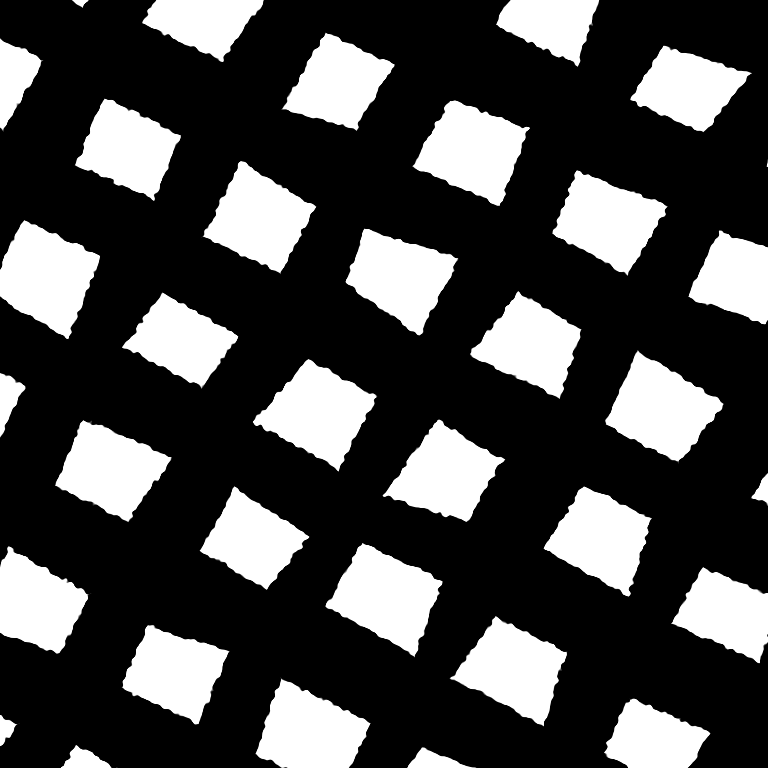
Write a Shadertoy shader that draws this pattern.

```glsl
const vec2 LATTICE_ORIGIN = vec2(0.5145, 0.638);  // centre of cell (0, 0)
const vec2 STEP_ACROSS = vec2(0.1777, -0.0866);   // about five tilted cells per canvas
const vec2 STEP_DOWN = vec2(-0.0964, -0.1700);
const vec2 HALF_SIZE = vec2(0.287, 0.248);        // in cell units
const float CENTRE_JITTER = 0.035;
const float CORNER_JITTER = 0.065;
const float ROUGH_FREQUENCY = 150.0;
const float ROUGH_AMPLITUDE = 0.0026;
const vec3 GROUND_COLOR = vec3(0.0);
const vec3 TILE_COLOR = vec3(1.0);

vec2 hash22(vec2 p) {
    vec3 q = fract(p.xyx * vec3(0.1031, 0.1030, 0.0973));
    q += dot(q, q.yzx + 33.33);
    return fract((q.xx + q.yz) * q.zy);
}

vec2 signedHash(vec2 p) {
    return 2.0 * hash22(p) - 1.0;
}

float valueNoise(vec2 p) {
    vec2 i = floor(p);
    vec2 f = fract(p);
    f = f * f * (3.0 - 2.0 * f);
    float low = mix(hash22(i).x, hash22(i + vec2(1.0, 0.0)).x, f.x);
    float high = mix(hash22(i + vec2(0.0, 1.0)).x, hash22(i + 1.0).x, f.x);
    return mix(low, high, f.y);
}

// Corner k of a cell's irregular quad, relative to the cell centre
vec2 quadCorner(vec2 cell, int k) {
    vec2 side = vec2(k == 1 || k == 2 ? 1.0 : -1.0, k >= 2 ? 1.0 : -1.0);
    vec2 shift = CENTRE_JITTER * signedHash(cell + 71.0);
    vec2 wobble = CORNER_JITTER * signedHash(cell + vec2(19.0, 43.0) * float(k + 3));
    return side * HALF_SIZE + shift + wobble;
}

// Largest distance to the four edge lines, negative inside
float quadDistance(vec2 p, vec2 cell, mat2 lattice) {
    float d = -1.0;
    vec2 start = lattice * quadCorner(cell, 3);
    for (int k = 0; k < 4; k++) {
        vec2 end = lattice * quadCorner(cell, k);
        vec2 edge = end - start;
        vec2 outward = normalize(vec2(-edge.y, edge.x));
        d = max(d, dot(p - start, outward));
        start = end;
    }
    return d;
}

void mainImage(out vec4 fragColor, in vec2 fragCoord) {
    float pixel = 1.0 / min(iResolution.x, iResolution.y);
    vec2 uv = fragCoord * pixel;

    // Find the lattice cell and the offset from its centre
    mat2 lattice = mat2(STEP_ACROSS, STEP_DOWN);
    vec2 p = uv - LATTICE_ORIGIN;
    vec2 cell = floor(inverse(lattice) * p + 0.5);
    float d = quadDistance(p - lattice * cell, cell, lattice);

    // Ragged outline
    d += ROUGH_AMPLITUDE * (2.0 * valueNoise(uv * ROUGH_FREQUENCY) - 1.0);

    float coverage = 1.0 - smoothstep(-0.6 * pixel, 0.6 * pixel, d);
    fragColor = vec4(mix(GROUND_COLOR, TILE_COLOR, coverage), 1.0);
}
```
